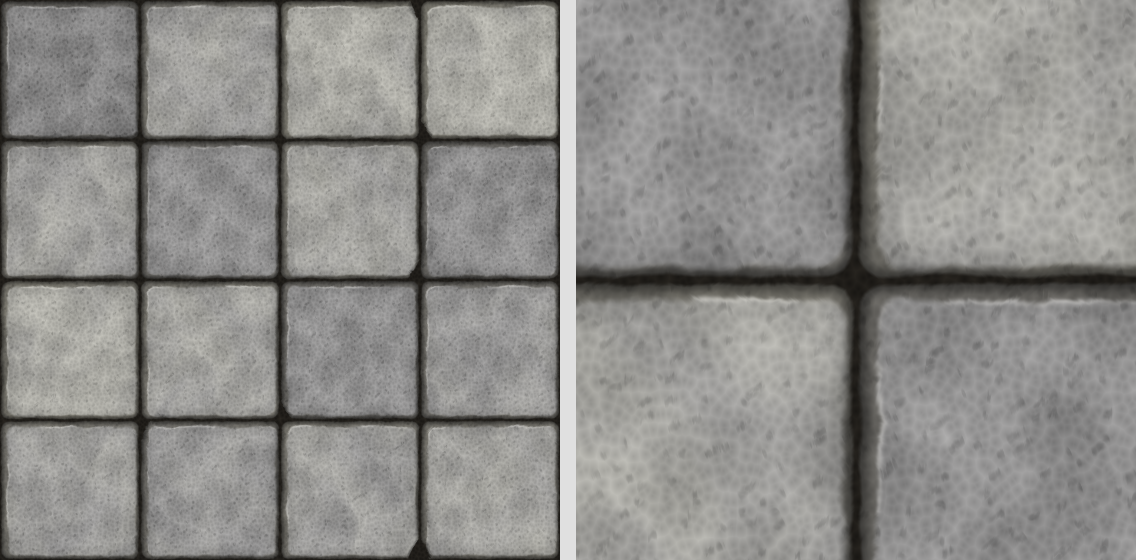
Left, the full canvas; right, a detail of the centre.
This texture is drawn by a Shadertoy shader. Its source:

```glsl
const float TILES = 4.0;
const float HALF_TILE = 0.490;           // sizes below are in tile widths
const float HALF_FACE = 0.458;
const float CORNER = 0.055;
const vec2 FACE_SHIFT = vec2(0.014, -0.009);
const float EDGE_WOBBLE = 0.006;
const float FACE_WOBBLE = 0.013;
const float RIDGE_WIDTH = 0.007;
const float RIDGE_LIGHT = 0.17;
const float CHIP_CHANCE = 0.25;
const float MOTTLE = 0.055;
const float GRAIN = 0.10;
const vec3 GROUT = vec3(0.12, 0.11, 0.095);
const vec3 BEVEL = vec3(0.72, 0.71, 0.68);
const vec3 COOL_TINT = vec3(1.0, 0.995, 0.995);
const vec3 WARM_TINT = vec3(1.01, 1.005, 0.965);
// Brightness of each tile, rows from bottom to top
const mat4 TONES = mat4(0.63, 0.61, 0.63, 0.64,
                        0.67, 0.64, 0.58, 0.61,
                        0.63, 0.58, 0.64, 0.57,
                        0.54, 0.63, 0.67, 0.68);

vec2 hash22(vec2 p) {
    vec3 q = fract(p.xyx * vec3(0.1031, 0.1030, 0.0973));
    q += dot(q, q.yzx + 33.33);
    return fract((q.xx + q.yz) * q.zy);
}

// Distance to the nearest scattered point
float cellular(vec2 p) {
    vec2 cell = floor(p);
    float nearest = 2.0;
    for (int y = -1; y <= 1; y++)
        for (int x = -1; x <= 1; x++) {
            vec2 c = cell + vec2(x, y);
            nearest = min(nearest, distance(p, c + hash22(c)));
        }
    return nearest;
}

// Warped, layered sines, roughly -1 to 1
float waves(vec2 p) {
    float sum = 0.0, amp = 0.6;
    for (int i = 0; i < 5; i++) {
        p += 0.7 * sin(p.yx * 1.3 + float(i));
        sum += amp * sin(p.x) * cos(p.y);
        p = mat2(1.3, 1.1, -1.1, 1.3) * p + 2.7;
        amp *= 0.62;
    }
    return sum;
}

float roundBox(vec2 p, float halfSize, float radius) {
    vec2 q = abs(p) - halfSize + radius;
    return length(max(q, 0.0)) + min(max(q.x, q.y), 0.0) - radius;
}

void mainImage(out vec4 fragColor, in vec2 fragCoord) {
    vec2 uv = fragCoord / iResolution.xy;
    vec2 grid = uv * TILES;
    vec2 id = min(floor(grid), TILES - 1.0);
    vec2 p = grid - id - 0.5;
    vec2 seed = hash22(id + 5.0);
    vec2 offset = 40.0 * hash22(id + 17.0);
    float px = TILES / iResolution.y;

    // Worn outline, with a broken corner on some tiles
    float wobble = waves(p * 17.0 + offset);
    float edge = roundBox(p, HALF_TILE, CORNER) + EDGE_WOBBLE * wobble;
    vec2 corner = p * (step(0.5, hash22(id + 31.0)) * 2.0 - 1.0);
    float chip = corner.x + 0.5 * corner.y - 0.665 + 0.02 * wobble;
    if (seed.x < CHIP_CHANCE) edge = max(edge, chip);

    // Uneven flat face inside the bevel
    float face = roundBox(p - FACE_SHIFT, HALF_FACE, CORNER);
    face += FACE_WOBBLE * waves(p * 12.0 + offset.yx);

    // Stone: broad clouds, stains, vertical streaks and fine pores
    float tone = TONES[int(id.y)][int(id.x)];
    float clouds = waves(p * vec2(5.5, 4.5) + offset);
    float streaks = waves(p * vec2(32.0, 9.0) + offset.yx);
    float stain = cellular(p * 4.0 + offset + 0.25 * clouds);
    float pores = cellular(uv * vec2(170.0, 150.0));
    float pits = cellular(uv * 62.0 + 0.3 * streaks);
    float light = tone + MOTTLE * (0.65 * clouds + 0.35 * streaks);
    light += 0.07 * (smoothstep(0.1, 0.7, stain) - 0.6);
    light += GRAIN * (pores - 0.5);
    light -= 0.07 * (1.0 - smoothstep(0.06, 0.24, pits));
    float warmth = smoothstep(0.58, 0.69, tone + 0.03 * clouds);
    vec3 color = light * mix(COOL_TINT, WARM_TINT, warmth);

    // Bevel shade, deepest beside the joint
    color *= mix(vec3(1.0), BEVEL, smoothstep(-0.012, 0.014, face));
    color *= mix(0.6, 1.0, smoothstep(0.0, 0.035, -edge));
    color *= mix(0.92, 1.0, smoothstep(0.0, 0.09, -face));

    // Patchy pale ridge, strongest on the left and top
    float ridge = exp(-pow(face / max(RIDGE_WIDTH, px), 2.0));
    float lit = mix(0.35, 1.0, smoothstep(-0.2, 0.3, p.y - p.x));
    float patchy = smoothstep(-0.45, 0.4, waves(p * 8.0 + offset + 9.0));
    color += RIDGE_LIGHT * ridge * lit * patchy;

    // Dark joint
    float soft = max(px, 0.006);
    vec3 grout = GROUT * (0.8 + 0.5 * pores);
    color = mix(color, grout, smoothstep(-soft, soft, edge));
    fragColor = vec4(color, 1.0);
}
```
